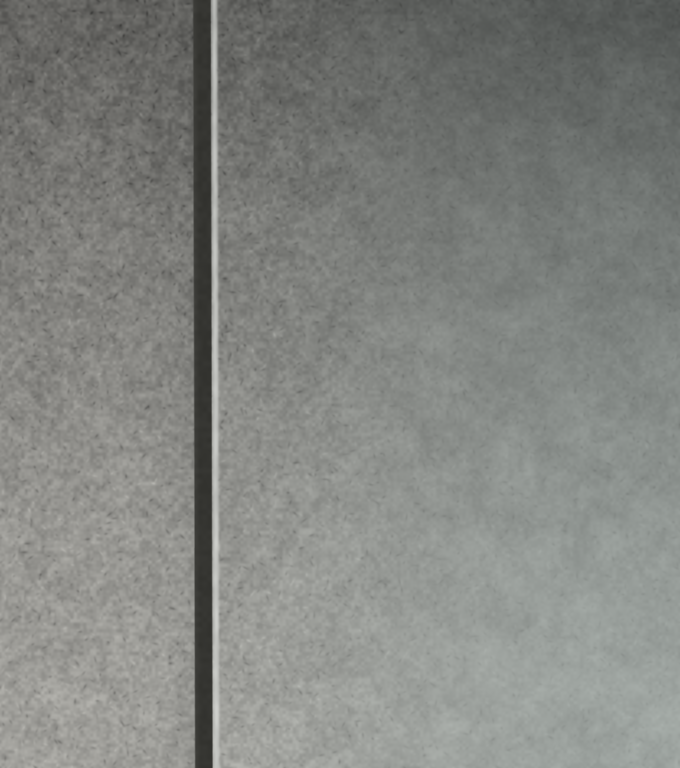
This texture is drawn by a Shadertoy shader. Its source:

```glsl
// Speckled grey sheet split by one vertical groove with a bright bevelled lip.
// A curved light falloff shades the panels; value noise and hashed, randomly
// turned flecks form the grain, which softens away from the groove.

// Positions are in canvas heights, origin at the lower left.
const float GROOVE_LEFT  = 0.2540;
const float GROOVE_RIGHT = 0.2768;
const float LIP_RIGHT    = 0.2865;
const float GROOVE_LEAN  = -0.0026;  // sideways drift from bottom to top
const float EDGE_SOFT    = 0.0014;

const float LIGHT_TOP     = 0.385;
const float LIGHT_BOTTOM  = 0.618;
const float LIGHT_FALLOFF = 1.6;
const float CORNER_SHADE  = 0.055;

const vec3 WARM_TINT    = vec3(1.005, 1.000, 0.970);
const vec3 COOL_TINT    = vec3(0.975, 1.015, 0.990);
const vec3 GROOVE_COLOR = vec3(0.205, 0.205, 0.190);
const vec3 LIP_COLOR    = vec3(0.790, 0.795, 0.780);

const float FLECK_CELLS   = 88.0;
const float FLECK_DENSITY = 0.48;
const float FLECK_DEPTH   = 0.105;
const float GRAIN_DEPTH   = 0.075;
const float MOTTLE_DEPTH  = 0.035;

float hash(vec2 p) {
    vec3 q = fract(vec3(p.xyx) * 0.1031);
    q += dot(q, q.yzx + 33.33);
    return fract((q.x + q.y) * q.z);
}

float valueNoise(vec2 p) {
    vec2 cell = floor(p), f = fract(p);
    f = f * f * (3.0 - 2.0 * f);
    float low  = mix(hash(cell), hash(cell + vec2(1, 0)), f.x);
    float high = mix(hash(cell + vec2(0, 1)), hash(cell + vec2(1, 1)), f.x);
    return mix(low, high, f.y);
}

// Signed sum of small elongated flecks: mostly dark, some pale.
float flecks(vec2 p) {
    vec2 home = floor(p);
    float total = 0.0;
    for (int j = -1; j <= 1; j++) {
        for (int i = -1; i <= 1; i++) {
            vec2 cell = home + vec2(i, j);
            if (hash(cell + 71.0) > FLECK_DENSITY) continue;
            vec2 center = cell + vec2(hash(cell + 13.0), hash(cell + 37.0));
            float angle = 6.2832 * hash(cell + 53.0);
            vec2 axis = vec2(cos(angle), sin(angle));
            vec2 d = p - center;
            d = vec2(dot(d, axis), dot(d, vec2(-axis.y, axis.x)));
            d /= vec2(mix(0.18, 0.38, hash(cell + 97.0)), 0.15);
            float tone = hash(cell + 113.0) < 0.68 ? -1.0 : 0.6;
            total += tone * mix(0.3, 1.0, hash(cell + 131.0)) * exp(-dot(d, d));
        }
    }
    return total;
}

// Large-scale light: bright below, dark above, deepest at the upper right.
float panelLight(vec2 p, float across) {
    float rise = pow(clamp(p.y, 0.0, 1.0), LIGHT_FALLOFF);
    float light = mix(LIGHT_BOTTOM, LIGHT_TOP, rise);
    light -= CORNER_SHADE * across * across * p.y * p.y;
    return light + 0.018 * across * (1.0 - p.y);
}

float grain(vec2 p, float across) {
    float fine = valueNoise(p * 235.0) + valueNoise(p * 140.0 + 19.0) - 1.0;
    float mottle = valueNoise(p * 58.0 + 7.0) + valueNoise(p * 21.0) - 1.0;
    float crispness = mix(1.0, 0.38, smoothstep(0.25, 0.75, across));
    return crispness * (GRAIN_DEPTH * fine + FLECK_DEPTH * flecks(p * FLECK_CELLS))
         + MOTTLE_DEPTH * mottle;
}

float edge(float x, float at, float soft) {
    return smoothstep(at - soft, at + soft, x);
}

void mainImage(out vec4 fragColor, in vec2 fragCoord) {
    vec2 p = fragCoord / iResolution.y;
    float across = fragCoord.x / iResolution.x;
    float x = p.x - GROOVE_LEAN * p.y;
    float soft = max(EDGE_SOFT, 0.75 / iResolution.y);

    // Panels, with slight shade gathered on the groove's left side.
    float light = panelLight(p, across) + grain(p, across);
    float gap = GROOVE_LEFT - x;
    light -= 0.035 * exp(-max(gap, 0.0) * 28.0) * step(0.0, gap);
    vec3 color = light * mix(WARM_TINT, COOL_TINT, smoothstep(0.1, 0.95, across));

    // Pale lip, rounded from the groove edge into the right panel.
    float lip = edge(x, GROOVE_RIGHT, soft) * (1.0 - edge(x, LIP_RIGHT, soft * 1.7));
    float crest = exp(-pow((x - mix(GROOVE_RIGHT, LIP_RIGHT, 0.52)) / 0.0050, 2.0));
    float lipGrain = 0.08 * (valueNoise(p * vec2(180.0, 65.0)) - 0.5);
    vec3 lipColor = mix(color, LIP_COLOR * mix(1.0, 0.92, p.y) + lipGrain, crest);
    color = mix(color, lipColor, lip);

    // Dark groove, slightly lighter toward its left wall.
    float groove = edge(x, GROOVE_LEFT, soft) * (1.0 - edge(x, GROOVE_RIGHT, soft));
    float wall = 1.0 - edge(x, GROOVE_LEFT + 0.004, 0.005);
    float grooveGrain = 0.025 * (valueNoise(p * 150.0 + 43.0) - 0.5);
    color = mix(color, GROOVE_COLOR + 0.035 * wall + grooveGrain, groove);

    fragColor = vec4(clamp(color, 0.0, 1.0), 1.0);
}
```
